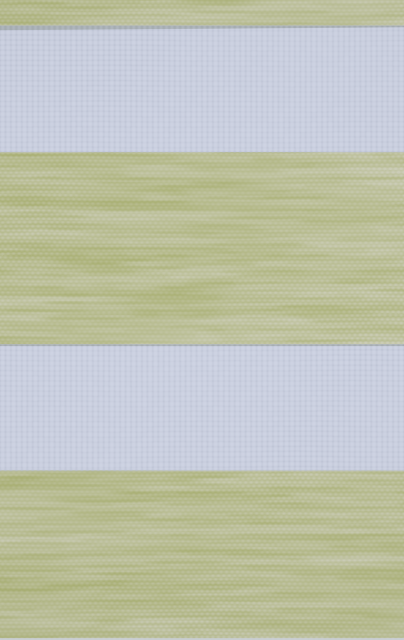
Give the GLSL for this texture, as a WebGL 2 fragment shader.

```glsl
#version 300 es
precision highp float;

uniform vec2 u_resolution;
out vec4 outColor;

const float TAU = 6.2831853;
const float ASPECT = 0.6328;      // width of the cloth in canvas heights
const float PERIOD = 0.498;       // one opaque band plus one sheer band
const float OPAQUE_TOP = 0.237;
const float OPAQUE_SIZE = 0.301;
const float THREADS = 74.0;       // vertical threads across the width
const float MESH_ROWS = 126.0;
const float YARN_ROWS = 165.0;

const vec3 SHEER_LIGHT = vec3(0.812, 0.832, 0.892);
const vec3 SHEER_DARK = vec3(0.735, 0.758, 0.825);
const vec3 YARN_DARK = vec3(0.675, 0.698, 0.480);
const vec3 YARN_PALE = vec3(0.778, 0.785, 0.685);
const vec3 SEAM = vec3(0.625, 0.655, 0.665);

float hash(vec2 p) {
    vec3 q = fract(vec3(p.xyx) * 0.1031);
    q += dot(q, q.yzx + 33.33);
    return fract((q.x + q.y) * q.z);
}

// Soft cellular noise along one yarn: nearby jittered points blend their tones.
float slub(float x, float row) {
    float cell = floor(x);
    float total = 0.0;
    float weight = 0.0;
    for (int i = -1; i <= 1; i++) {
        vec2 id = vec2(cell + float(i), row);
        float d = x - id.x - hash(id + 7.3);
        float w = exp(-7.0 * d * d);
        total += w * hash(id + 41.7);
        weight += w;
    }
    return total / weight;
}

// Slubs joined smoothly from one row to the next.
float streaks(vec2 p, float rows, float cells) {
    float y = p.y * rows;
    float row = floor(y);
    float here = slub(p.x * cells + hash(vec2(row, 3.0)), row);
    float next = slub(p.x * cells + hash(vec2(row + 1.0, 3.0)), row + 1.0);
    return mix(here, next, smoothstep(0.2, 0.8, fract(y)));
}

float ridge(float phase) {
    return 0.5 + 0.5 * cos(TAU * phase);
}

// Slow layered sines for uneven tension in the cloth.
float tension(vec2 p) {
    return 0.5 * sin(p.x * 9.0 + p.y * 5.0) + 0.3 * sin(p.y * 23.0 - p.x * 6.0)
         + 0.2 * sin(p.x * 31.0 + p.y * 17.0);
}

vec3 sheerMesh(vec2 p, float columns, float rows, float slack) {
    float upright = pow(ridge(p.x / ASPECT * columns), 2.0);
    float level = pow(ridge(p.y * rows), 2.0);
    float wear = hash(floor(vec2(p.x / ASPECT * columns, p.y * rows)));
    float shade = 0.14 + 0.34 * upright + (0.20 + 0.08 * slack) * level;
    shade += 0.12 * upright * level + 0.08 * (wear - 0.5);
    return mix(SHEER_LIGHT, SHEER_DARK, shade);
}

vec3 wovenBand(vec2 p, float columns, float rows, float slack) {
    float row = floor(p.y * rows);
    float fine = streaks(p, rows, 9.0);
    float broad = streaks(p + 5.0, rows * 0.36, 4.0);
    float hair = streaks(p + 11.0, rows * 1.4, 26.0);
    float tone = 0.5 + 0.50 * (fine - 0.5) + 0.40 * (broad - 0.5) + 0.22 * (hair - 0.5);

    // Grooves between yarns and staggered stitches over them.
    float groove = ridge(p.y * rows);
    float stitch = ridge(p.x / ASPECT * columns + 0.5 * mod(row, 2.0));
    tone -= (0.24 + 0.06 * slack) * (groove - 0.5);
    tone += (0.26 + 0.10 * slack) * (stitch - 0.5) * (1.0 - groove * 0.6);
    tone += 0.12 * (p.x / ASPECT - 0.5) + 0.04 * slack;
    return mix(YARN_DARK, YARN_PALE, clamp(tone, -0.2, 1.15));
}

float line(float d, float halfWidth, float soft) {
    return 1.0 - smoothstep(halfWidth - soft, halfWidth + soft, abs(d));
}

void main() {
    vec2 p = gl_FragCoord.xy / u_resolution.y;
    p.x *= ASPECT * u_resolution.y / u_resolution.x;
    p.y = 1.0 - p.y;
    float soft = max(0.7 / u_resolution.y, 0.0008);
    float slack = tension(p);
    vec2 cloth = p + vec2(0.0, 0.0012 * slack);

    // Band position: opaque first, then sheer.
    float y = mod(p.y - OPAQUE_TOP, PERIOD);
    float lower = y - OPAQUE_SIZE;
    float upper = min(y, PERIOD - y);
    float opaque = smoothstep(-soft, soft, y) * (1.0 - smoothstep(-soft, soft, lower));

    vec3 sheer = sheerMesh(cloth, THREADS, MESH_ROWS, slack);
    vec3 woven = wovenBand(cloth, THREADS, YARN_ROWS, slack);
    vec3 color = mix(sheer, woven, opaque);

    // Seams: a grey shadow that thins to the right, and a faint starting edge.
    float first = 1.0 - step(0.2, p.y);
    float thick = mix(0.0014, 0.0036 - 0.0036 * p.x, first);
    float knots = ridge(p.x / ASPECT * THREADS);
    color = mix(color, SEAM, line(lower - thick, thick, soft) * (0.65 + 0.2 * knots));
    color = mix(color, SHEER_DARK, line(upper, 0.0015, soft) * (0.25 + 0.35 * knots));

    // Pale hem at the bottom and gentle light falloff.
    color = mix(color, SHEER_LIGHT, smoothstep(0.997 - soft, 0.997 + soft, p.y) * 0.8);
    color *= 1.008 - 0.045 * dot(p - vec2(0.316, 0.45), p - vec2(0.316, 0.45));
    outColor = vec4(color, 1.0);
}
```
